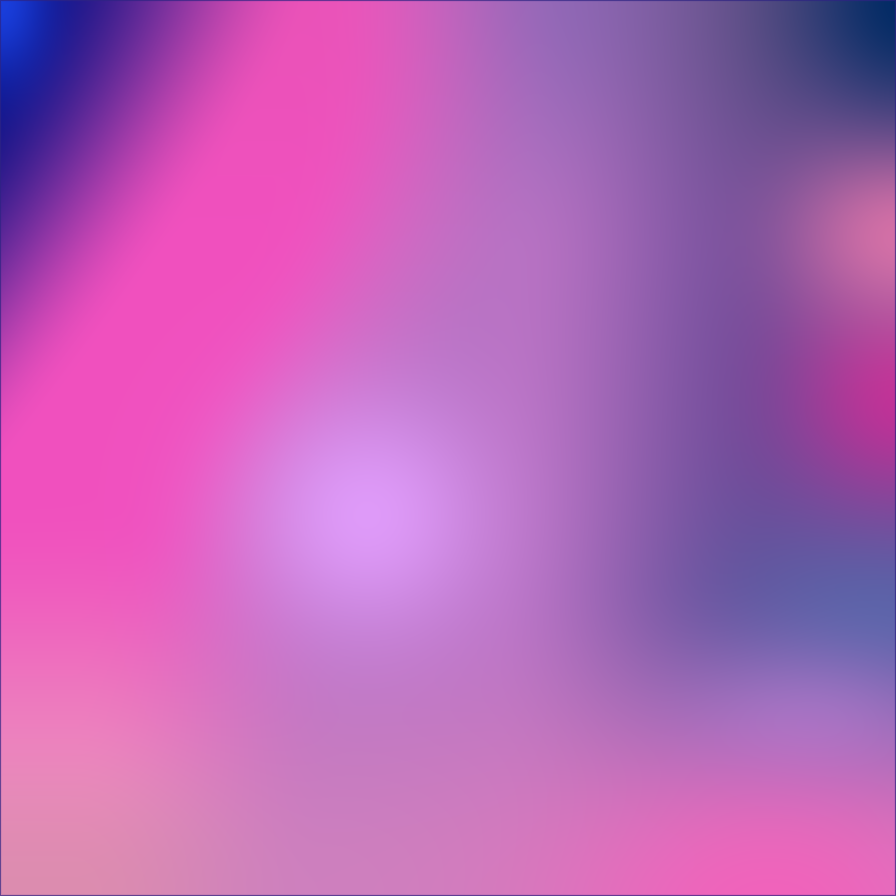
A Shadertoy shader for this background:

```glsl
// Soft mesh-like gradient: a curved pink band melts into orchid and indigo.
// The base is three blended bands; elliptical glows tint the corners, the
// right side and a lavender centre, and a hairline frame closes the canvas.

// Colour from 8-bit channel values
vec3 rgb(float r, float g, float b) {
    return vec3(r, g, b) / 255.0;
}

// Smooth step of half-width w around an edge
float blend(float edge, float w, float x) {
    return smoothstep(edge - w, edge + w, x);
}

// Elliptical glow, 1 at the centre and about 0.37 at the given radii
float glow(vec2 p, vec2 centre, vec2 radii) {
    vec2 d = (p - centre) / radii;
    return exp(-dot(d, d));
}

// Vertical bands with bent borders
vec3 bands(vec2 p) {
    float top = smoothstep(0.7, 1.02, p.y);
    vec3 pink = mix(rgb(240.0, 80.0, 190.0), rgb(234.0, 82.0, 184.0), top);
    vec3 orchid = mix(rgb(184.0, 114.0, 195.0), rgb(145.0, 104.0, 183.0), top);
    vec3 indigo = mix(rgb(106.0, 76.0, 152.0), rgb(98.0, 80.0, 132.0), top);

    // Pink thins to a paler rose before the orchid border
    float border = 0.27 + 0.24 * smoothstep(0.25, 0.95, p.y);
    pink = mix(pink, rgb(230.0, 98.0, 195.0), blend(border - 0.06, 0.12, p.x));

    vec3 col = mix(pink, orchid, blend(border, 0.135, p.x));
    return mix(col, indigo, blend(0.7 + 0.05 * p.y * p.y, 0.16, p.x));
}

void mainImage(out vec4 fragColor, in vec2 fragCoord) {
    vec2 p = fragCoord / iResolution.xy;
    vec3 col = bands(p);

    // Dusty rose floor, mauve toward the middle
    float side = smoothstep(0.08, 0.36, p.x);
    vec3 rose = mix(rgb(220.0, 140.0, 175.0), rgb(236.0, 136.0, 190.0), smoothstep(0.0, 0.2, p.y));
    vec3 dusty = mix(rose, rgb(205.0, 128.0, 190.0), side);
    float depth = 1.0 - smoothstep(mix(0.1, 0.0, side), mix(0.45, 0.36, side), p.y);
    col = mix(col, dusty, depth);

    // Navy upper-left corner with a bright blue tip
    float diagonal = p.x + 0.75 * pow(max(1.0 - p.y, 0.0), 1.2);
    col = mix(rgb(10.0, 16.0, 130.0), col, smoothstep(0.02, 0.35, diagonal));
    col = mix(col, rgb(25.0, 62.0, 220.0), glow(p, vec2(0.0, 1.0), vec2(0.055, 0.09)));

    // Lavender centre
    col = mix(col, rgb(222.0, 154.0, 248.0), glow(p, vec2(0.41, 0.425), vec2(0.135, 0.135)));

    // Right side, from blue up to navy
    col = mix(col, rgb(84.0, 99.0, 167.0), glow(p, vec2(0.99, 0.31), vec2(0.19, 0.12)));
    col = mix(col, rgb(160.0, 125.0, 206.0), 0.75 * glow(p, vec2(0.9, 0.19), vec2(0.16, 0.09)));
    col = mix(col, rgb(192.0, 48.0, 150.0), glow(p, vec2(1.01, 0.56), vec2(0.125, 0.12)));
    col = mix(col, rgb(215.0, 113.0, 167.0), glow(p, vec2(1.01, 0.74), vec2(0.13, 0.105)));
    col = mix(col, rgb(0.0, 42.0, 100.0), glow(p, vec2(1.02, 1.0), vec2(0.13, 0.13)));

    // Hot pink lower-right
    col = mix(col, rgb(241.0, 98.0, 187.0), glow(p, vec2(0.86, -0.02), vec2(0.25, 0.17)));

    // Hairline frame
    vec2 inset = min(p, 1.0 - p);
    float frame = 1.0 - smoothstep(0.0005, 0.002, min(inset.x, inset.y));
    col = mix(col, rgb(45.0, 35.0, 130.0), 0.7 * frame);

    fragColor = vec4(col, 1.0);
}
```
